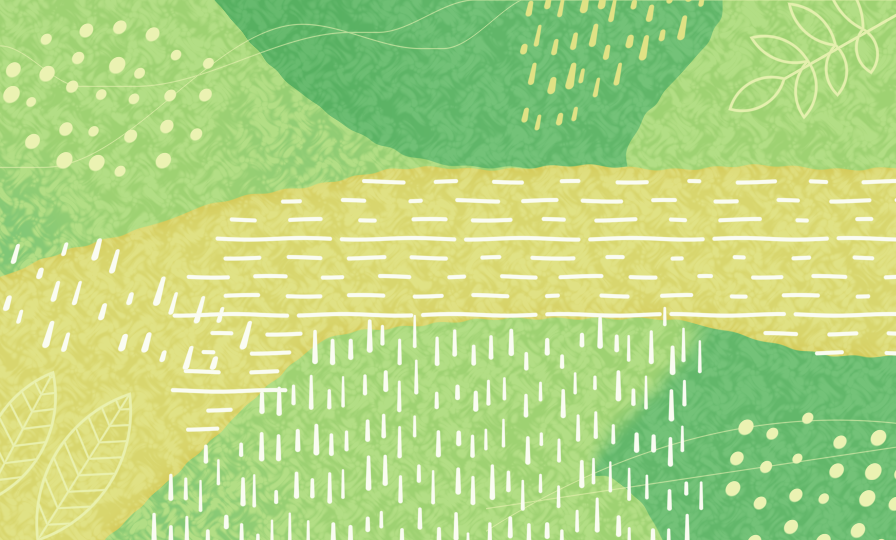
Reproduce this background procedurally as a Shadertoy shader.

```glsl
const vec3 LEAF = vec3(.70, .87, .52), LEAF_DARK = vec3(.60, .81, .43);
const vec3 JADE = vec3(.45, .76, .47), JADE_DARK = vec3(.34, .69, .38);
const vec3 SAND = vec3(.88, .885, .52), SAND_DARK = vec3(.84, .83, .41);
const vec3 GOLD = vec3(.83, .78, .33), CREAM = vec3(.92, .95, .7), WHITE = vec3(.98, .99, .95);

float ramp(float a, float b, float x) {
  float t = clamp((x - a) / (b - a), 0., 1.);
  return t * t * (3. - 2. * t);
}
float fill(float d, float px) { return ramp(px, -px, d); }
float span(float x, float a, float b) { return step(a, x) * step(x, b); }

vec2 hash2(vec2 p) {
  vec3 q = fract(p.xyx * vec3(.1031, .103, .0973));
  q += dot(q, q.yzx + 33.33);
  return fract((q.xx + q.yz) * q.zy);
}

// Distance to the nearest cell point
float cellular(vec2 p) {
  vec2 id = floor(p);
  float d = 2.;
  for (int k = 0; k < 9; k++) {
    vec2 o = id + vec2(k % 3 - 1, k / 3 - 1);
    d = min(d, length(o + hash2(o) - p));
  }
  return d;
}

// Contours of the sandy band
float bandTop(float x) {
  return .69 - .205 * pow(max(1. - x / .85, 0.), 1.7) + .004 * sin(x * 19.);
}
float bandBottom(float x) {
  float slope = (x - .196) * .95;
  float shelf = .385 + .025 * ramp(.6, .95, x) - .07 * ramp(1.2, 1.58, x);
  float h = clamp(.5 + (shelf - slope) / .12, 0., 1.);
  return mix(shelf, slope, h) - .06 * h * (1. - h);
}

// Scattered rounded marks: centre in xy, coverage in z
vec3 marks(vec2 p, vec2 cell, vec2 size, float slant, float px) {
  vec2 q = vec2(p.x - slant * p.y, p.y);
  q.y += cell.y * .6 * hash2(vec2(floor(q.x / cell.x), 7)).x;
  vec2 r = hash2(floor(q / cell) + 40.);
  vec2 l = (fract(q / cell) - .5) * cell - (r - .5) * max(cell - 2. * size, 0.) * .7;
  float stem = max(size.y * mix(.4, 1., r.y) - size.x, 0.);
  float radius = size.x * mix(.6, 1., r.x) * (1. - .3 * l.y / size.y);
  float d = length(vec2(l.x, max(abs(l.y) - stem, 0.))) - radius;
  return vec3(p - vec2(l.x + slant * l.y, l.y), fill(d, px));
}

// Rows of dashes, every fourth nearly continuous
float dashes(vec2 p, float pitch, float px) {
  float v = (.681 - p.y) / pitch, row = floor(v), isLong = step(2.5, mod(row, 4.));
  float cell = mix(.115, .23, isLong), u = p.x / cell + hash2(vec2(row, 3)).x;
  float r = hash2(vec2(floor(u), row + 20.)).x;
  float reach = .5 * cell * mix(mix(.2, .75, r), .94, isLong);
  vec2 l = (fract(vec2(u, v)) - .5) * vec2(cell, pitch);
  float x = p.x - l.x, y = p.y + l.y;
  l.y += .0015 * sin(p.x * 31. + row);
  float d = length(vec2(max(abs(l.x) - reach + .004, 0.), l.y)) - .0038;
  return fill(d, px) * span(y, bandBottom(x), bandTop(x) - .008) * step(.34, x);
}

// Pointed leaf outline, with optional veins
float leaf(vec2 p, vec2 base, vec2 stalk, float w, float veined, float px) {
  float h = .5 * length(stalk), r = (h * h + w * w) / (2. * w);
  vec2 axis = .5 * stalk / h, q = p - base - .5 * stalk;
  q = vec2(dot(q, axis), abs(dot(q, vec2(-axis.y, axis.x))));
  float d = length(vec2(q.x, q.y + r - w)) - r;
  float vein = abs(fract((q.x - .7 * q.y) / .036) - .5) * .03;
  float ribs = fill(min(q.y, vein) - .002, px) * fill(d, px);
  return max(fill(abs(d) - .0026, px), ribs * veined);
}

void mainImage(out vec4 fragColor, in vec2 fragCoord) {
  float px = .8 / iResolution.y;
  vec2 p = fragCoord / iResolution.y, e = p + .002 * sin(p.yx * 83. + 2. * sin(p * 47.));
  float x = p.x;

  // Dry brush mottling
  float grain = cellular(p * 19. + sin(p.yx * 40.)) + cellular(p * 62. + sin(p.yx * 90.));
  float mottle = ramp(.5, 1.3, grain);

  // Light meadow
  float shade = ramp(.25, 0., length(p - vec2(0, .54))) + .5 * ramp(.25, 0., length(p - vec2(.58, .72)));
  vec3 leafy = mix(LEAF, LEAF_DARK, .8 * mottle);
  vec3 col = mix(leafy, JADE, .7 * shade * mottle);

  // Upper jade hill
  float hill = max(.69 + .31 * pow(max((.91 - e.x) / .51, 0.), 2.2) - e.y,
    e.x - 1.16 - .18 * ramp(.7, 1., e.y));
  float depth = min(.65 * mottle + .45 * ramp(.9, .45, x), 1.);
  col = mix(col, mix(JADE, JADE_DARK, depth), fill(hill, px));

  // Lower meadow with a jade bank
  float bank = 1.1 + .19 * ramp(.12, .4, e.y) + .13 * sqrt(max(1. - e.y / .12, 0.));
  vec3 meadow = mix(leafy, JADE, .6 * mottle * ramp(.32, 0., length(p - vec2(.32, .03))));
  meadow = mix(meadow, mix(JADE, JADE_DARK, .6 * mottle), fill(bank - e.x, mix(px, .04, ramp(.1, .2, p.y))));

  // Sandy band with golden rims
  float top = bandTop(e.x) - e.y, low = e.y - bandBottom(e.x);
  float rim = exp(-max(min(top, low), 0.) / .018);
  vec3 sand = mix(mix(SAND, SAND_DARK, mottle * .8), GOLD, rim * (.3 + .5 * mottle));
  col = mix(mix(col, sand, fill(-top, px)), meadow, fill(low, px));

  // Thin flowing lines
  float c1 = .69 + .265 * ramp(.08, .56, x) - .045 * ramp(.56, .78, x) + .1 * ramp(.82, 1., x);
  float c2 = .915 - .075 * ramp(0., .15, x) + .1 * ramp(.25, .65, x) + .06 * ramp(.7, .88, x);
  float c3 = .222 - .487 * (x - 1.55) * (x - 1.55), c4 = .15 * x - .077;
  float thread = min(abs(p.y - c1), abs(p.y - c2));
  thread = min(thread, min(abs(p.y - c3), abs(p.y - c4)) + step(x, .9));
  col = mix(col, CREAM, .65 * fill(thread - .001, px));

  // Cream dots and yellow seeds
  vec3 dots = marks(p, vec2(.062), vec2(.0145), .2, px);
  vec2 patchAt = dots.y > .5 ? vec2(.19, .83) : vec2(1.52, .11);
  col = mix(col, CREAM, dots.z * step(length((dots.xy - patchAt) / vec2(.22, .15)), 1.));
  vec3 seed = marks(p, vec2(.032, .07), vec2(.0065, .025), .2, px);
  col = mix(col, SAND, seed.z * span(seed.x, .96, .18 + 1.15 * seed.y) * step(.74, seed.y));

  // White dashes, upright and slanted rain
  vec3 rain = marks(p, vec2(.033, .085), vec2(.0045, .034), 0., px);
  rain.z *= span(rain.x, .25 + .6 * rain.y, 1.3) * step(rain.y, bandBottom(rain.x) + .01);
  vec3 drift = marks(p, vec2(.046, .085), vec2(.006, .028), .28, px);
  float path = .45 - .35 * max(drift.x - .15, 0.);
  drift.z *= step(abs(drift.y - path), .11) * step(drift.x, .23 + .6 * drift.y);
  col = mix(col, WHITE, max(dashes(p, .0352, px), max(rain.z, drift.z)));

  // Sprig and veined leaves
  float sprig = fill(abs(p.y - .57 * x - .026) - .003, px) * step(1.452, x);
  sprig = max(sprig, leaf(p, vec2(1.452, .854), vec2(-.1, -.056), .024, 0., px));
  for (float k = 0.; k < 3.; k++) {
    vec2 joint = vec2(1.496, .887) + k * vec2(.051, .0295);
    sprig = max(sprig, leaf(p, joint, vec2(-.007, -.104) + k * vec2(.011, .012), .019, 0., px));
    sprig = max(sprig, leaf(p, joint, vec2(-.104, .043) + k * vec2(.019, .033), .019, 0., px));
  }
  sprig = max(sprig, leaf(p, vec2(-.03, .07), vec2(.128, .24), .05, 1., px));
  sprig = max(sprig, leaf(p, vec2(.07, 0), vec2(.17, .27), .057, 1., px));
  fragColor = vec4(mix(col, CREAM, sprig * .9), 1);
}
```
